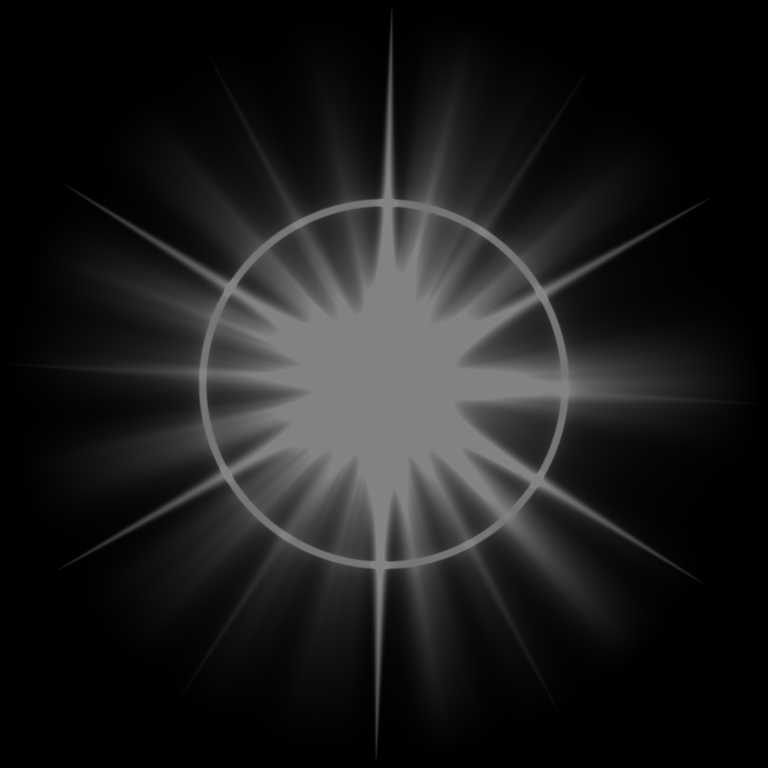
This background is drawn by a WebGL 1 fragment shader. Its source:

```glsl
precision highp float;
// A pale grey starburst with six long spikes, scattered rays and a thin ring on black.
uniform vec2 u_resolution;

const float REACH = 0.49; // distance at which all light has faded

float hash(float n) {
  return fract(sin(n * 12.9898) * 43758.5453);
}

// Smooth noise around the circle, made of a whole number of cells
float angularNoise(float degreesAround, float cells) {
  float x = degreesAround / 360.0 * cells;
  float f = fract(x);
  float a = hash(mod(floor(x), cells) + cells);
  float b = hash(mod(floor(x) + 1.0, cells) + cells);
  return mix(a, b, f * f * (3.0 - 2.0 * f));
}

// Soft wedge of light around one direction
float beam(float degreesAround, float centre, float width) {
  float d = (mod(degreesAround - centre + 180.0, 360.0) - 180.0) / width;
  return exp(-d * d);
}

// Tapering spike running both ways along one axis
float spike(float degreesAround, float axis, float r) {
  float across = r * sin(radians(degreesAround - axis));
  float fade = max(1.0 - r / REACH, 0.0);
  float width = 0.001 + 0.0115 * fade + 0.03 * exp(-r * 14.0);
  return exp(-across * across / (width * width)) * pow(fade, 0.4);
}

float rays(float a) {
  // Broad beams
  float light = 0.05 + 0.95 * beam(a, 0.0, 9.0);
  light += 0.55 * beam(a, 41.0, 7.0) + 0.40 * beam(a, 63.0, 6.0);
  light += 0.75 * beam(a, 77.0, 6.0) + 0.30 * beam(a, 101.0, 6.0);
  light += 0.25 * beam(a, 119.0, 5.0) + 0.60 * beam(a, 134.0, 6.0);
  light += 0.75 * beam(a, 159.0, 7.0) + 0.45 * beam(a, 176.0, 6.0);
  light += 0.70 * beam(a, 196.0, 6.0) + 0.65 * beam(a, 223.0, 7.0);
  light += 0.35 * beam(a, 241.0, 6.0) + 0.40 * beam(a, 258.0, 6.0);
  light += 0.75 * beam(a, 281.0, 5.0) + 0.35 * beam(a, 297.0, 5.0);
  light += 0.90 * beam(a, 314.0, 6.0) + 0.30 * beam(a, 327.0, 4.0);
  // Fine streaks
  float streaks = 0.55 * angularNoise(a, 75.0) + 0.45 * angularNoise(a, 170.0);
  return light * (0.65 + 0.7 * streaks);
}

void main() {
  vec2 p = (gl_FragCoord.xy - 0.5 * u_resolution) / min(u_resolution.x, u_resolution.y);
  float r = length(p);
  float a = degrees(atan(p.y, p.x + 1e-6));

  // Central glow and rays
  float fade = max(1.0 - r / REACH, 0.0);
  float light = 0.42 * exp(-28.0 * r * r) + 0.4 * exp(-200.0 * r * r);
  light *= smoothstep(REACH, 0.4, r);
  light += 0.62 * pow(fade, 1.1) * rays(a);

  // Ring with a narrow halo
  float fromRing = abs(r - 0.236);
  light += 0.1 * exp(-fromRing / 0.009);
  float ring = 1.0 - smoothstep(0.003, 0.0065, fromRing);
  light = mix(light, max(light, 0.46), ring);

  // Main spikes, strongest on the upright axis, then faint ones between
  light += 0.6 * spike(a, 88.8, r);
  light += 0.42 * (spike(a, 29.7, r) + spike(a, 148.0, r));
  light += 0.1 * (spike(a, 57.0, r) + spike(a, 118.0, r) + spike(a, 177.0, r));

  gl_FragColor = vec4(vec3(min(light, 0.508)), 1.0);
}
```
